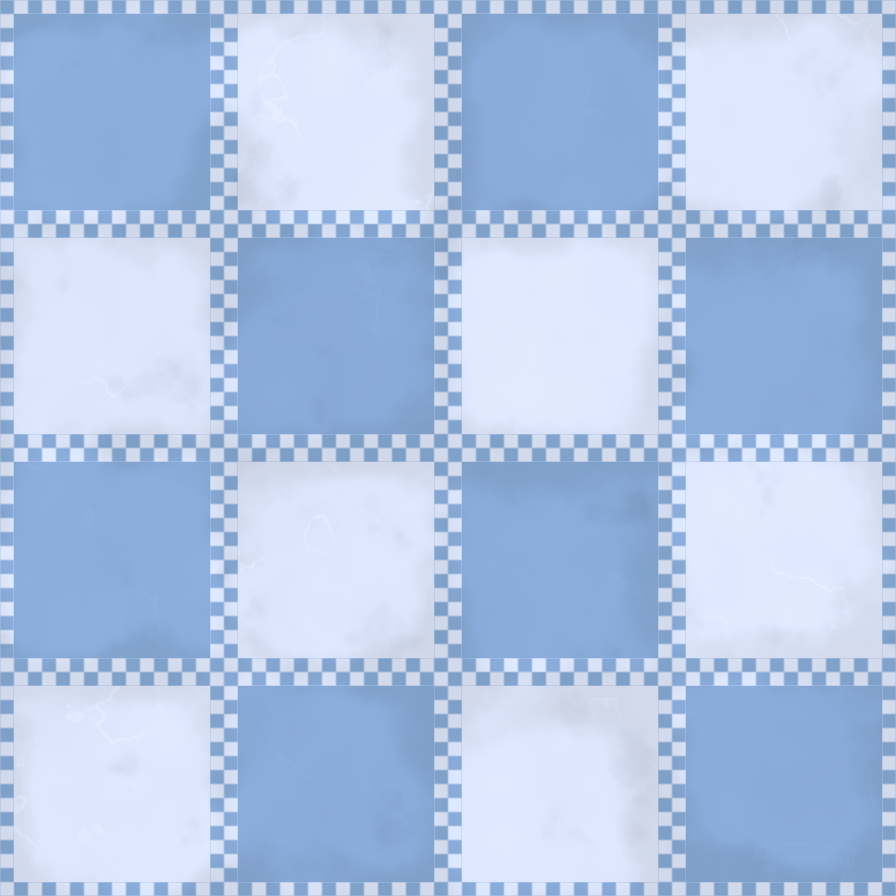
Reproduce this pattern procedurally as a three.js fragment shader.

```glsl
// Blue and white checkered tiles bordered by bands of small checks, with faint worn marbling.
varying vec2 vUv;

const float TILES = 4.0;            // tiles across and up
const float CHECKS = 16.0;          // small checks along one tile
const float SOFT = 0.0011;          // edge softness, in canvas units
const vec3 BLUE = vec3(0.542, 0.675, 0.860);
const vec3 BLUE_WORN = vec3(0.497, 0.630, 0.790);
const vec3 WHITE = vec3(0.870, 0.910, 1.000);
const vec3 WHITE_WORN = vec3(0.822, 0.855, 0.925);
const float CENTER_SHIFT = 0.20;    // wander of the clean middle of each tile
const float TILE_VARIATION = 0.022; // brightness change between tiles
const float VEIN_WIDTH = 0.016;
const float VEIN_GLOW = 0.028;
const float SMUDGE_DARK = 0.045;

float hash(vec2 p, float seed) {
  vec3 q = fract(vec3(p.xyx + seed * 7.31) * vec3(0.1031, 0.1030, 0.0973));
  q += dot(q, q.yzx + 33.33);
  return fract((q.x + q.y) * q.z);
}

// Value noise that wraps after the given number of cells.
float noise(vec2 uv, float cells, float seed) {
  vec2 p = uv * cells;
  vec2 i = floor(p);
  vec2 f = p - i;
  f = f * f * (3.0 - 2.0 * f);
  vec2 a = mod(i, cells);
  vec2 b = mod(i + 1.0, cells);
  return mix(mix(hash(a, seed), hash(vec2(b.x, a.y), seed), f.x),
             mix(hash(vec2(a.x, b.y), seed), hash(b, seed), f.x), f.y);
}

float fbm(vec2 uv, float cells, float seed) {
  float sum = 0.0;
  float amplitude = 0.5;
  for (int i = 0; i < 5; i++) {
    sum += amplitude * noise(uv, cells, seed + float(i));
    cells *= 2.0;
    amplitude *= 0.5;
  }
  return sum / 0.96875;
}

// Alternates between +1 and -1 in unit steps, with softened crossings.
vec2 squareWave(vec2 p, float soft) {
  vec2 edge = 0.5 - abs(fract(p) - 0.5);
  return (1.0 - 2.0 * mod(floor(p), 2.0)) * smoothstep(0.0, soft, edge);
}

float checker(vec2 uv, float count) {
  vec2 wave = squareWave(uv * count, SOFT * count);
  return 0.5 + 0.5 * wave.x * wave.y;
}

// Rounded dirt around the rim of each tile, ragged and off-center.
float rimWear(vec2 uv, vec2 tile) {
  vec2 shift = vec2(hash(tile, 3.0), hash(tile, 4.0)) - 0.5;
  vec2 q = fract(uv * TILES) - 0.5 + shift * CENTER_SHIFT;
  q *= q;
  float radius = pow(dot(q, q), 0.25);
  float ragged = fbm(uv, 12.0, 11.0) - 0.5;
  return smoothstep(0.34, 0.53, radius + ragged * 0.42);
}

// Thin pale cracks that show only in places.
float veins(vec2 uv) {
  float ridge = abs(fbm(uv, 10.0, 23.0) - 0.5);
  float patches = smoothstep(0.56, 0.78, noise(uv, 9.0, 31.0));
  return (1.0 - smoothstep(0.0, VEIN_WIDTH, ridge)) * patches;
}

void main() {
  vec2 grid = vUv * TILES;
  vec2 tile = mod(floor(grid), TILES);

  // Large tiles, with a band one small check wide inside every tile edge
  vec2 edge = 0.5 - abs(fract(grid) - 0.5);
  float inset = min(edge.x, edge.y) - 1.0 / CHECKS;
  float soft = 0.5 * SOFT * TILES;
  float inner = smoothstep(-soft, soft, inset);
  float pale = mix(checker(vUv, TILES * CHECKS), checker(vUv, TILES), inner);

  // Surface wear
  float wear = rimWear(vUv, tile);
  vec3 color = mix(mix(BLUE, WHITE, pale), mix(BLUE_WORN, WHITE_WORN, pale), wear);
  color *= 1.0 + TILE_VARIATION * (hash(tile, 5.0) - 0.5);
  color *= 1.0 + 0.03 * (fbm(vUv, 16.0, 41.0) - 0.5);
  color *= 1.0 - SMUDGE_DARK * smoothstep(0.66, 0.86, fbm(vUv, 14.0, 53.0));
  color += VEIN_GLOW * veins(vUv) * mix(0.4, 1.0, pale) * inner;

  gl_FragColor = vec4(clamp(color, 0.0, 1.0), 1.0);
}
```
